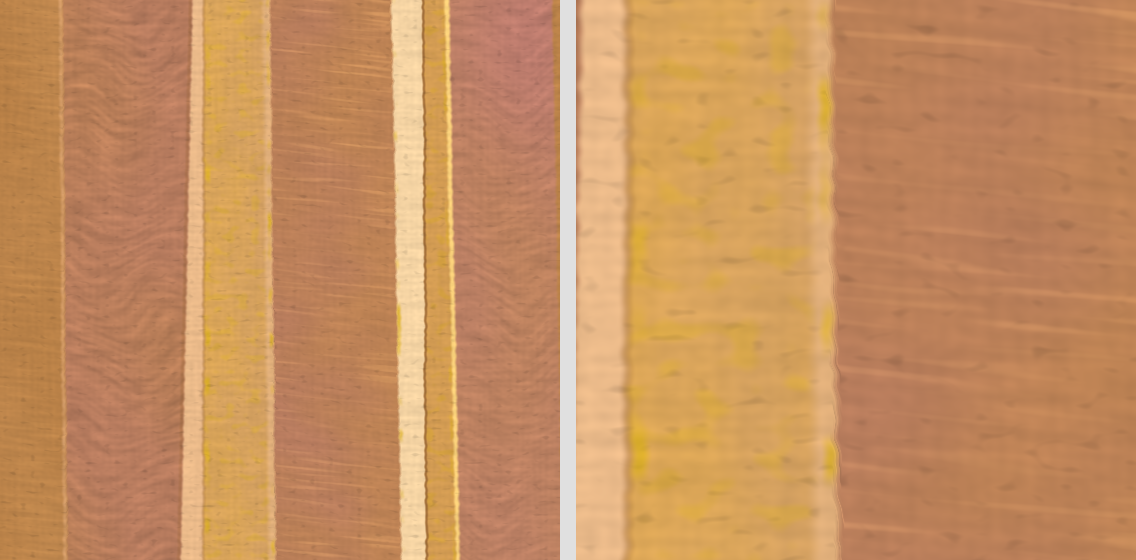
Left: the whole. Right: its middle third, enlarged.
Give the GLSL for this texture, as a Shadertoy shader.

```glsl
// Sheer woven curtain cloth: uneven rose, ochre, gold and cream vertical stripes with moire.

const vec3 OCHRE = vec3(0.73, 0.51, 0.285);
const vec3 ROSE = vec3(0.72, 0.485, 0.37);
const vec3 PINK = vec3(0.74, 0.48, 0.44);
const vec3 PEACH = vec3(0.92, 0.73, 0.54);
const vec3 GOLD = vec3(0.86, 0.65, 0.34);
const vec3 TAN = vec3(0.82, 0.62, 0.39);
const vec3 YELLOW = vec3(0.86, 0.69, 0.12);
const vec3 CREAM = vec3(0.96, 0.83, 0.64);
const vec3 GLINT = vec3(0.98, 0.82, 0.48);
const vec3 SEAM = vec3(0.58, 0.38, 0.19);

vec2 randomGradient(vec2 cell) {
    float h = fract(sin(dot(cell, vec2(127.1, 311.7))) * 43758.55);
    return vec2(cos(6.2832 * h), sin(6.2832 * h));
}

// Gradient noise, roughly -0.7 to 0.7
float noise(vec2 p) {
    vec2 i = floor(p), f = fract(p), e = vec2(1.0, 0.0);
    vec2 u = f * f * f * (f * (f * 6.0 - 15.0) + 10.0);
    float a = dot(randomGradient(i), f);
    float b = dot(randomGradient(i + e.xy), f - e.xy);
    float c = dot(randomGradient(i + e.yx), f - e.yx);
    float d = dot(randomGradient(i + e.xx), f - e.xx);
    return mix(mix(a, b, u.x), mix(c, d, u.x), u.y);
}

// Distance to a leaning edge, wavering broadly and frayed by the threads
float edgeDistance(vec2 p, float bottom, float top) {
    float waver = 0.002 * noise(vec2(bottom * 40.0, p.y * 7.0));
    float fray = 0.0025 * noise(vec2(bottom * 90.0, p.y * 95.0));
    return p.x - mix(bottom, top, p.y) - waver - fray;
}

float cover(float d, float soft) {
    return smoothstep(-soft, soft, d);
}

// Soft ridge of the given half width
float line(float d, float halfWidth, float soft) {
    return 1.0 - smoothstep(max(halfWidth - soft, 0.0), halfWidth + soft, abs(d));
}

// Curved ripples of two overlapping sheer layers, bowed about a centre
float moire(vec2 p, float centre) {
    float bend = 0.022 * cos((p.x - centre) * 30.0 + 2.5 * noise(p * vec2(4.0, 5.0)));
    float y = p.y + bend + 0.018 * noise(p * vec2(9.0, 6.0));
    float ripple = noise(vec2(p.x * 18.0, y * 72.0)) + 0.4 * noise(vec2(p.x * 35.0, y * 125.0));
    return ripple * (0.8 + 0.6 * noise(p * vec2(5.0, 4.0) + 9.0));
}

// Fine crossing threads
float weave(vec2 p) {
    float weft = noise(vec2(p.x * 14.0, p.y * 120.0));
    float warp = noise(vec2(p.x * 130.0, p.y * 9.0 + 5.0));
    return 0.5 * weft + 0.22 * warp + 0.22 * noise(p * vec2(110.0, 160.0));
}

// Thin bright threads gathered in loose patches
float slubs(vec2 p) {
    float patches = 0.6 + 0.9 * noise(p * vec2(4.0, 9.0) + 6.0);
    return patches * smoothstep(0.08, 0.5, noise(vec2(p.x * 8.0 + 3.0, p.y * 140.0)));
}

void mainImage(out vec4 fragColor, in vec2 fragCoord) {
    vec2 p = fragCoord / iResolution.xy;
    float soft = max(0.0033, 1.0 / iResolution.x);

    // Stripe boundaries, left to right
    float rose1 = edgeDistance(p, 0.120, 0.112);
    float peach = edgeDistance(p, 0.323, 0.344);
    float gold = edgeDistance(p, 0.363, 0.364);
    float selvage = edgeDistance(p, 0.480, 0.469);
    float rose2 = edgeDistance(p, 0.493, 0.482);
    float cream = edgeDistance(p, 0.717, 0.699);
    float fold = edgeDistance(p, 0.761, 0.755);
    float glint = edgeDistance(p, 0.814, 0.794);
    float rose3 = edgeDistance(p, 0.821, 0.802);
    float lastOchre = edgeDistance(p, 1.004, 0.987);

    // Broad dye drift
    float drift = noise(p * vec2(5.0, 3.0) + 2.0);
    vec3 roseDrift = mix(ROSE, OCHRE, clamp(0.12 + 0.5 * drift, 0.0, 0.4));
    float warmth = clamp(rose2 / 0.2 + 0.8 * noise(p * vec2(9.0, 12.0)), 0.0, 1.0);
    vec3 middleRose = mix(roseDrift, vec3(0.75, 0.52, 0.32), 0.75 * warmth);
    float blush = smoothstep(0.45, 0.0, length((p - vec2(0.95, 0.96)) * vec2(2.0, 1.0)));
    vec3 rightRose = mix(roseDrift + vec3(0.015, 0.015, 0.02), PINK, 0.8 * blush);
    float tanning = clamp(0.4 + 6.0 * (p.x - 0.42) + 0.7 * noise(p * vec2(20.0, 9.0)), 0.0, 1.0);
    vec3 goldDrift = mix(GOLD, TAN, p.x < 0.6 ? tanning : 0.3);
    float stain = smoothstep(0.05, 0.45, noise(p * vec2(45.0, 65.0)));
    goldDrift = mix(goldDrift, YELLOW, 0.3 * stain);

    // Paint each stripe over everything to its left
    vec3 col = mix(OCHRE + 0.04 * drift, roseDrift, cover(rose1, soft));
    col = mix(col, PEACH, cover(peach, soft));
    col = mix(col, goldDrift, cover(gold, soft));
    col = mix(col, mix(TAN, PEACH, 0.6), cover(selvage, 1.6 * soft));
    col = mix(col, middleRose, cover(rose2, soft));
    col = mix(col, CREAM, cover(cream, soft));
    col = mix(col, goldDrift - vec3(0.02, 0.03, 0.03), cover(fold, 0.7 * soft));
    col = mix(col, GLINT, cover(glint, soft));
    col = mix(col, rightRose, cover(rose3, soft));
    col = mix(col, OCHRE, cover(lastOchre, soft));

    // Piping, fold shadows and broken yellow fringes along the edges
    col = mix(col, vec3(0.87, 0.65, 0.45), (0.6 + 0.5 * noise(p * 45.0)) * line(rose1 + 0.004, 0.003, soft));
    col = mix(col, SEAM, 0.8 * line(fold - 0.001, 0.002, 0.7 * soft));
    col = mix(col, SEAM, 0.3 * (line(peach + 0.004, 0.002, soft) + line(gold, 0.002, soft)));
    float fringe = smoothstep(0.0, 0.4, noise(vec2(p.x * 8.0, p.y * 24.0)));
    float fringes = line(cream - 0.003, 0.003, soft) + line(gold - 0.007, 0.004, soft)
        + line(rose2 + 0.004, 0.003, soft) + 0.6 * line(glint + 0.003, 0.002, soft);
    col = mix(col, YELLOW, 0.75 * fringe * min(fringes, 1.0));

    // Threads and moire shade the cloth
    float leftOchre = 1.0 - cover(rose1, soft);
    float middle = cover(rose2, soft) * (1.0 - cover(cream, soft));
    float rippled = cover(rose1, soft) * (1.0 - cover(peach, soft)) + 0.7 * cover(rose3, soft);
    vec2 cloth = p + vec2(0.0, 0.1 * p.x * max(middle, leftOchre));
    col *= 1.0 + 0.13 * weave(cloth) + 0.15 * rippled * moire(p, p.x < 0.5 ? 0.22 : 0.91);
    col += vec3(0.10, 0.085, 0.05) * slubs(cloth) * (0.1 + 0.75 * middle + 0.25 * leftOchre);
    col *= 1.0 - 0.09 * smoothstep(0.25, 0.6, noise(cloth * vec2(60.0, 130.0) + 17.0));
    fragColor = vec4(clamp(col, 0.0, 1.0), 1.0);
}
```
